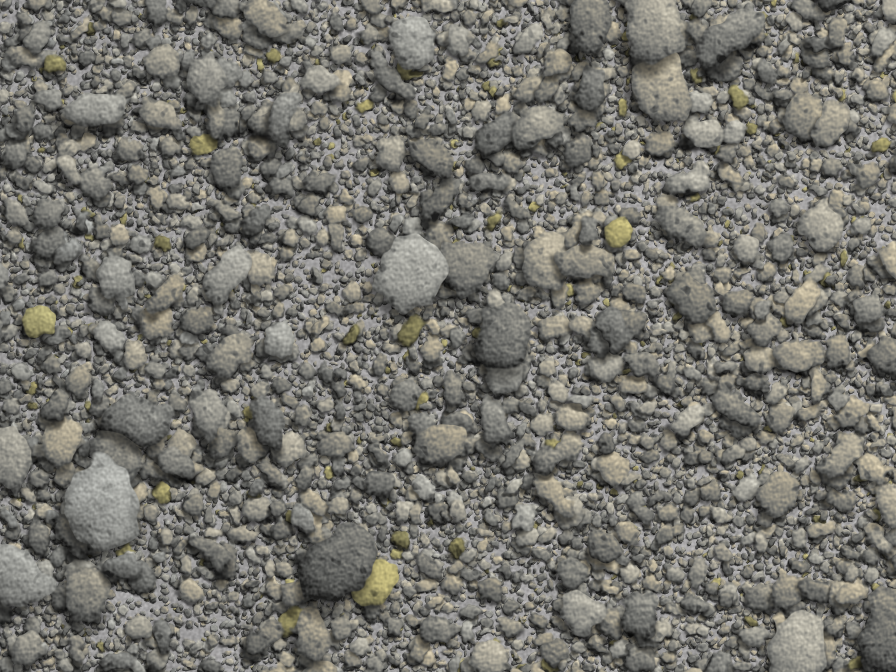
Write a WebGL 1 fragment shader that draws this texture.

```glsl
precision highp float;
// Draws a beach of coral rubble: lit, pitted stones of many sizes over grey sand.

#define FINEST_GRID 95.0
#define GRID_RATIO 0.62
#define COVER_SMALL 0.95
#define COVER_LARGE 0.14
#define STONE_TONE 0.53
#define RELIEF 0.19
#define ROUGHNESS 0.30
#define SHADOW 0.52
#define WARMTH 0.85
#define EDGE 0.0016
#define LIGHT_DIR vec2(0.45, 0.89)
#define SAND vec3(0.63, 0.625, 0.625)

uniform vec2 u_resolution;

vec2 hash2(vec2 p) {
  p = vec2(dot(p, vec2(127.1, 311.7)), dot(p, vec2(269.5, 183.3)));
  return fract(sin(p) * 43758.55);
}

// Gradient noise, roughly -0.7 to 0.7
float noise(vec2 p) {
  vec2 i = floor(p), f = fract(p);
  vec2 u = f * f * f * (f * (f * 6.0 - 15.0) + 10.0);
  vec2 e = vec2(0.0, 1.0);
  float a = dot(hash2(i) * 2.0 - 1.0, f);
  float b = dot(hash2(i + e.yx) * 2.0 - 1.0, f - e.yx);
  float c = dot(hash2(i + e.xy) * 2.0 - 1.0, f - e.xy);
  float d = dot(hash2(i + e.yy) * 2.0 - 1.0, f - e.yy);
  return mix(mix(a, b, u.x), mix(c, d, u.x), u.y);
}

float crust(vec2 p) {
  return 0.5 * noise(p * 38.0) + 0.4 * noise(p * 83.0 + 7.0) + 0.35 * noise(p * 170.0 + 3.0);
}

// Rounded-box distance: 1 on the outline of a stone
float outline(vec2 q) {
  vec2 a = pow(abs(q) + 0.0001, vec2(2.5));
  return pow(a.x + a.y, 0.4);
}

// Grey tone to colour: lit parts turn cream, shaded parts stay neutral
vec3 stoneColor(float tone, float warm, float olive) {
  float lit = smoothstep(0.32, 0.72, tone);
  vec3 tint = mix(vec3(0.99, 1.0, 0.975), vec3(1.07, 1.0, 0.84), warm * lit);
  tint = mix(tint, vec3(1.05, 1.0, 0.6), olive);
  return clamp(tone, 0.11, 0.84) * tint;
}

// Lays one grid of stones, with their cast shadows, over the colour below
vec3 layStones(vec3 below, vec2 p, float grid, float cover, float seed, float rough) {
  vec2 g = p * grid;
  vec2 warp = vec2(noise(g * 1.9 + seed), noise(g * 1.9 + seed + 31.0));
  warp += 0.45 * vec2(noise(g * 4.7 + seed), noise(g * 4.7 + seed + 17.0));
  vec2 cell = floor(g);
  vec3 color = below;
  for (int j = -1; j <= 1; j++) {
    for (int i = -1; i <= 1; i++) {
      vec2 id = cell + vec2(float(i), float(j));
      vec2 place = hash2(id + seed);
      vec2 form = hash2(id + seed + 53.7);
      vec2 look = hash2(id + seed + 91.3);
      float presence = hash2(id + seed + 17.9).x;
      float patchiness = 0.55 * noise((id + 0.5) / grid * 5.0 + 2.0);
      if (presence > cover + patchiness) continue;

      // Place, turn and stretch the stone
      float angle = 6.283 * form.x;
      float c = cos(angle), s = sin(angle);
      mat2 turn = mat2(c, -s, s, c);
      float halfLength = mix(0.30, 0.62, look.x);
      vec2 size = halfLength * vec2(1.0, mix(0.42, 0.92, form.y));
      vec2 offset = g - id - mix(vec2(0.15), vec2(0.85), place) + warp * 0.23;
      vec2 q = turn * offset / size;
      float d = outline(q);

      // Contact shadow falls away from the light
      float shade = outline(turn * (offset + LIGHT_DIR * 0.13) / size);
      color *= 1.0 - SHADOW * (1.0 - smoothstep(0.78, 1.3, shade));

      // Dome shading, rough crust and a dark rim
      float facing = dot(q * turn, LIGHT_DIR) * mix(0.5, 1.0, d);
      float tone = STONE_TONE + 0.24 * (look.y - 0.5);
      tone += RELIEF * facing + rough;
      tone -= 0.12 * smoothstep(0.65, 1.0, d);
      float warm = WARMTH * clamp(place.y + 0.3 * p.x - 0.05, 0.0, 1.0);
      float olive = 0.7 * step(0.965, place.x);
      float soft = EDGE * grid / size.y;
      float inside = 1.0 - smoothstep(1.0 - soft, 1.0 + soft, d);
      color = mix(color, stoneColor(tone, warm, olive), inside);
    }
  }
  return color;
}

void main() {
  vec2 p = gl_FragCoord.xy / u_resolution.y;

  // Surface grain: slope of the crust toward the light, with pits
  float slope = crust(p) - crust(p + LIGHT_DIR * 0.004);
  float grain = noise(p * 210.0);
  float pits = smoothstep(0.22, 0.48, noise(p * 64.0 + 11.0));
  float rough = ROUGHNESS * (slope + 0.4 * grain) - 0.17 * pits;

  // Sand bed
  vec3 color = SAND * (1.0 + 0.16 * noise(p * 14.0) + 0.22 * grain + 0.15 * slope);

  // Stones from the finest grit to the largest lumps
  float grid = FINEST_GRID;
  for (int k = 0; k < 6; k++) {
    float level = float(k) / 5.0;
    float cover = mix(COVER_SMALL, COVER_LARGE, level);
    color = layStones(color, p, grid, cover, 13.0 * float(k) + 5.0, rough);
    grid *= GRID_RATIO;
  }

  // Slightly brighter toward the right
  color *= 0.97 + 0.06 * p.x;
  gl_FragColor = vec4(clamp(color, 0.0, 1.0), 1.0);
}
```
